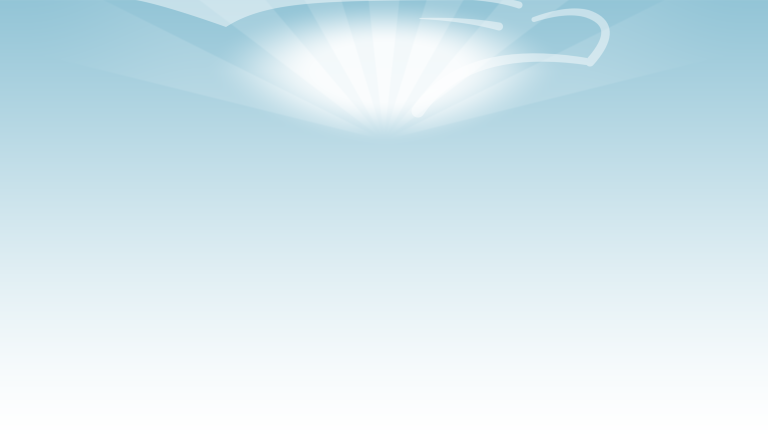
Write a Shadertoy shader that draws this background.

```glsl
// Pale blue sky with a fan of light rays, a soft white glow and curved ribbons.
#define GRID_WIDTH 768.0
#define SKY_TOP vec3(0.575, 0.77, 0.84)
#define RAY_ORIGIN vec2(384.0, 140.0)
#define RAY_PERIOD 0.406
#define RAY_HALF_WIDTH 0.11
#define RAY_LIGHT 0.13
#define GLOW_CENTER vec2(386.0, 72.0)
#define GLOW_RADIUS vec2(172.0, 70.0)
#define GLOW_LIGHT 0.87
#define RIBBON_LIGHT 0.46
#define RIBBON_STEPS 20

// Distance to a segment whose half width runs from wa to wb.
float taperedSegment(vec2 p, vec2 a, vec2 b, float wa, float wb) {
    vec2 ab = b - a;
    float h = clamp(dot(p - a, ab) / dot(ab, ab), 0.0, 1.0);
    return length(p - a - ab * h) - mix(wa, wb, h);
}

// Distance to a tapered ribbon along a quadratic curve.
float ribbon(vec2 p, vec2 a, vec2 b, vec2 c, float wa, float wc) {
    float d = 1e5;
    vec2 last = a;
    for (int i = 1; i <= RIBBON_STEPS; i++) {
        float t = float(i) / float(RIBBON_STEPS);
        float t0 = t - 1.0 / float(RIBBON_STEPS);
        vec2 next = mix(mix(a, b, t), mix(b, c, t), t);
        d = min(d, taperedSegment(p, last, next, mix(wa, wc, t0), mix(wa, wc, t)));
        last = next;
    }
    return d;
}

// Alternating wedges of light above the ray origin.
float rayFan(vec2 p, float pixel) {
    vec2 d = p - RAY_ORIGIN;
    float angle = atan(d.x, -d.y);
    float wedge = abs(mod(angle + 0.5 * RAY_PERIOD, RAY_PERIOD) - 0.5 * RAY_PERIOD);
    float soft = 1.2 * pixel / max(length(d), 1.0);
    float ray = 1.0 - smoothstep(-soft, soft, wedge - RAY_HALF_WIDTH);
    float sideFade = 1.0 - smoothstep(180.0, 360.0, abs(d.x));
    return ray * step(abs(angle), 1.4) * sideFade * smoothstep(0.0, 50.0, length(d));
}

// Broad glow, narrowing towards the ray origin.
float softGlow(vec2 p) {
    vec2 e = (p - GLOW_CENTER) / GLOW_RADIUS;
    e.x *= 1.0 + 0.25 * max(e.y, 0.0);
    return 1.0 - smoothstep(0.4, 1.06, length(e));
}

// Signed height of the scooped sheet hanging from the upper edge.
float hangingSheet(vec2 p) {
    float rise = 27.0 * pow(clamp((p.x - 135.0) / 91.0, 0.0, 1.0), 1.2);
    float fall = 27.0 * exp(-max(p.x - 226.0, 0.0) / 42.0);
    return p.y - (p.x < 226.0 ? rise : fall);
}

void mainImage(out vec4 fragColor, in vec2 fragCoord) {
    // Grid coordinates with y measured down from the upper edge
    float pixel = GRID_WIDTH / iResolution.x;
    vec2 p = vec2(fragCoord.x, iResolution.y - fragCoord.y) * pixel;
    float v = 1.0 - fragCoord.y / iResolution.y;

    // Sky fading to white
    float fade = v + 0.65 * v * v * (1.0 - v);
    vec3 color = mix(SKY_TOP, vec3(1.0), fade);

    // Rays and glow
    float rays = rayFan(p, pixel);
    color = mix(color, vec3(1.0), rays * RAY_LIGHT);
    color = mix(color, vec3(1.0), softGlow(p) * (GLOW_LIGHT + 0.06 * rays));

    // Ribbons: sheet tip, short stroke, hook and long arc
    vec2 crest = vec2(588.0, 14.0);
    vec2 corner = vec2(590.0, 62.0);
    float d = hangingSheet(p);
    d = min(d, ribbon(p, vec2(440.0, -3.0), vec2(490.0, -4.0), vec2(519.0, 5.0), 2.0, 3.5));
    d = min(d, ribbon(p, vec2(420.0, 18.5), vec2(465.0, 19.0), vec2(499.0, 26.5), 0.5, 4.0));
    d = min(d, ribbon(p, vec2(534.0, 19.5), vec2(568.0, 8.0), crest, 2.5, 4.0));
    d = min(d, ribbon(p, crest, vec2(622.0, 26.0), corner, 4.0, 4.5));
    d = min(d, ribbon(p, vec2(418.0, 111.0), vec2(466.0, 42.0), corner, 6.5, 3.5));
    float cover = 1.0 - smoothstep(-0.7 * pixel, 0.7 * pixel, d);
    color = mix(color, vec3(1.0), cover * RIBBON_LIGHT);

    fragColor = vec4(color, 1.0);
}
```
